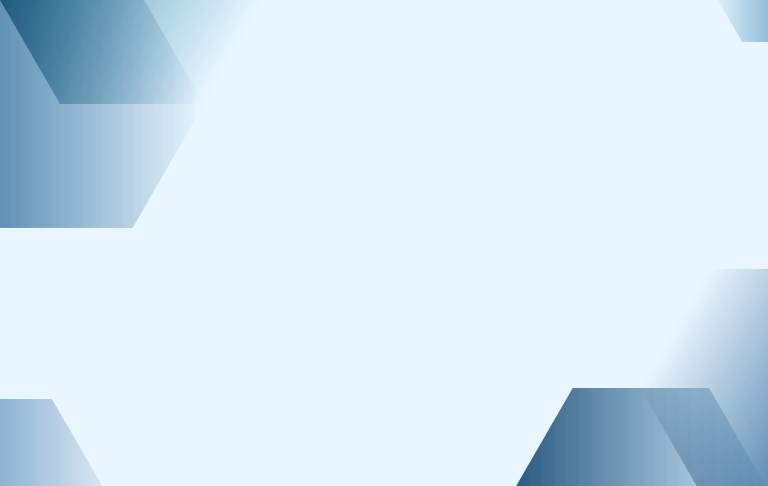
This background is drawn by a Shadertoy shader. Its source:

```glsl
// Pale blue backdrop with translucent gradient hexagons in its corners.

const vec2 CANVAS = vec2(1.5802, 1.0);      // canvas units, height = 1
const vec3 PAPER = vec3(0.914, 0.965, 1.0);
const vec3 CLEAR = vec3(1.0);

// Tints multiply whatever lies below them
const vec3 STEEL = vec3(0.41, 0.59, 0.71);
const vec3 TEAL = vec3(0.32, 0.61, 0.70);
const vec3 NAVY = vec3(0.18, 0.37, 0.51);
const vec3 HAZE = vec3(0.92, 0.97, 1.0);
const vec3 SKY = vec3(0.63, 0.77, 0.86);
const vec3 ICE = vec3(0.95, 0.975, 0.975);
const vec3 SLATE = vec3(0.42, 0.58, 0.70);
const vec3 LILAC = vec3(0.61, 0.725, 0.82);
const vec3 MIST = vec3(0.93, 0.935, 0.95);

// Inward normals of the slanted sides
const vec2 RIGHT_UP = vec2(0.866, 0.5);
const vec2 RIGHT_DOWN = vec2(0.866, -0.5);

// Shared corners of overlapping hexagons
const vec2 LEFT_JOINT = vec2(0.420, 0.786);
const vec2 RIGHT_JOINT = vec2(1.317, 0.2016);

const float BAND_COUNT = 20.0;
const float BAND_STRENGTH = 0.4;

// Signed distance to a half plane, positive inside
float side(vec2 p, vec2 corner, vec2 normal) {
    return dot(p - corner, normal);
}

// Linear ramp with faint banding
vec3 ramp(float t, vec3 first, vec3 last) {
    t = clamp(t, 0.0, 1.0);
    float stepped = min((floor(t * BAND_COUNT) + 0.5) / BAND_COUNT, 1.0);
    return mix(first, last, mix(t, stepped, BAND_STRENGTH));
}

// Tint limited to the inside of a shape, with a smooth edge
vec3 pane(float inside, vec3 tint) {
    float pixel = 1.0 / iResolution.y;
    return mix(CLEAR, tint, smoothstep(-0.6 * pixel, 0.6 * pixel, inside));
}

void mainImage(out vec4 fragColor, in vec2 fragCoord) {
    vec2 p = fragCoord / iResolution.xy * CANVAS;
    vec3 color = PAPER;

    // Upper left: wide hexagon fading to the right
    float inside = min(p.y - 0.531, min(side(p, LEFT_JOINT, -RIGHT_DOWN),
                                        side(p, LEFT_JOINT, -RIGHT_UP)));
    color *= pane(inside, ramp(p.x / LEFT_JOINT.x, STEEL, CLEAR));

    // Upper left: dark hexagon fading along its slanted side
    vec2 topLeft = vec2(0.0, 1.0);
    inside = min(p.y - LEFT_JOINT.y, min(side(p, LEFT_JOINT, -RIGHT_DOWN),
                                         side(p, topLeft, RIGHT_UP)));
    float fade = side(p, topLeft, RIGHT_DOWN) / side(LEFT_JOINT, topLeft, RIGHT_DOWN);
    color *= pane(inside, ramp(fade, TEAL, CLEAR));

    // Upper right: small clipped corner
    inside = min(p.y - 0.9136, side(p, vec2(1.477, 1.0), RIGHT_UP));
    color *= pane(inside, ramp((p.x - 1.477) / 0.103, ICE, SKY));

    // Lower right: tall hexagon deepening towards the canvas corner
    float depth = side(p, RIGHT_JOINT, RIGHT_DOWN);
    inside = min(0.4465 - p.y, min(depth, side(p, RIGHT_JOINT, RIGHT_UP)));
    fade = depth / side(vec2(CANVAS.x, 0.0), RIGHT_JOINT, RIGHT_DOWN);
    color *= pane(inside, ramp(fade, CLEAR, SLATE));

    // Lower right: dark trapezoid
    inside = min(RIGHT_JOINT.y - p.y, min(side(p, vec2(1.062, 0.0), RIGHT_DOWN),
                                          side(p, vec2(1.459, 0.2016), -RIGHT_UP)));
    color *= pane(inside, ramp((p.x - 1.062) / 0.515, NAVY, HAZE));

    // Lower left: pale trapezoid
    inside = min(0.179 - p.y, side(p, vec2(0.107, 0.179), -RIGHT_UP));
    color *= pane(inside, ramp(p.x / 0.212, LILAC, MIST));

    fragColor = vec4(color, 1.0);
}
```
